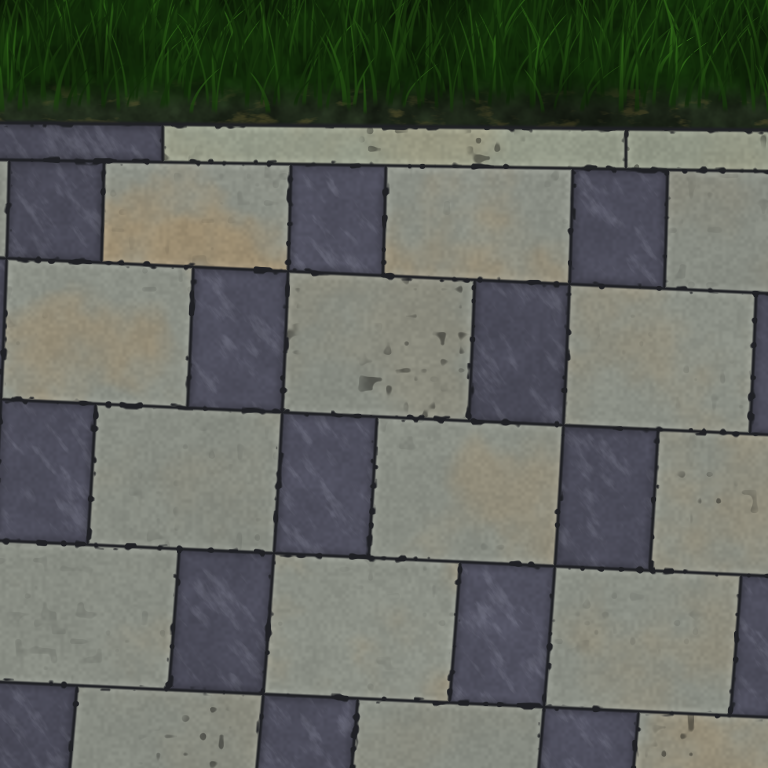
This texture is drawn by a Shadertoy shader. Its source:

```glsl
// Two-tone paving in staggered rows, with a narrow curb and a strip of grass along the top.

// Layout, in canvas widths; y runs downward from the top edge
const float PERIOD = 0.367;        // one wide plus one narrow stone
const float NARROW = 0.337;        // share of the period taken by the narrow stone
const float ROW_HEIGHT = 0.184;
const float ROW_START = 0.336;
const float ROW_TILT = 0.046;
const float JOINT_X = 0.379;       // vertical joint shared by all rows
const float JOINT_HALF = 0.0015;
const float JOINT_SOFT = 0.0022;
const vec2 CURB_TOP = vec2(0.160, 0.010);     // height and slope
const vec2 CURB_BOTTOM = vec2(0.208, 0.015);
const float CURB_START = 0.212;
const float CURB_LENGTH = 0.603;
const int GRASS_LAYERS = 14;
const float BLADE_SPACING = 0.023;

const vec3 PALE = vec3(0.525, 0.540, 0.505);
const vec3 WARM = vec3(0.590, 0.520, 0.405);
const vec3 SLATE = vec3(0.300, 0.302, 0.355);
const vec3 SCUFF = vec3(0.420, 0.425, 0.480);
const vec3 JOINT = vec3(0.120, 0.125, 0.140);
const vec3 SOIL = vec3(0.100, 0.130, 0.085);
const vec3 STRAW = vec3(0.260, 0.250, 0.140);
const vec3 GRASS_DARK = vec3(0.055, 0.135, 0.030);
const vec3 GRASS_LIGHT = vec3(0.190, 0.390, 0.095);

float hash(vec2 p) {
    vec3 q = fract(vec3(p.xyx) * 0.1031);
    q += dot(q, q.yzx + 33.33);
    return fract((q.x + q.y) * q.z);
}

float noise(vec2 p) {
    vec2 i = floor(p), f = fract(p);
    f = f * f * (3.0 - 2.0 * f);
    return mix(mix(hash(i), hash(i + vec2(1, 0)), f.x),
               mix(hash(i + vec2(0, 1)), hash(i + vec2(1, 1)), f.x), f.y);
}

float fbm(vec2 p) {
    float sum = 0.0, amp = 0.5;
    for (int i = 0; i < 4; i++) {
        sum += amp * noise(p);
        p = mat2(1.6, 1.2, -1.2, 1.6) * p + 7.3;
        amp *= 0.5;
    }
    return sum / 0.9375;
}

// Surface of one stone; edge is the distance to its nearest joint
vec3 stone(vec2 p, vec2 id, float edge, bool dark, float px) {
    float tone = hash(id + 17.0);
    vec2 q = p + id * 3.7;
    float grain = noise(q * 210.0) - 0.5;
    vec3 col;
    if (dark) {
        float streak = fbm(mat2(0.8, 0.6, -0.6, 0.8) * q * vec2(95.0, 32.0));
        col = mix(SLATE, SCUFF, 0.55 * smoothstep(0.52, 0.85, streak));
        col *= 0.94 + 0.10 * tone + 0.16 * (fbm(q * 28.0) - 0.5);
        col *= mix(0.82, 1.0, smoothstep(0.0, 0.014, edge));
    } else {
        float warmth = smoothstep(0.38, 0.75, fbm(q * 9.0)) * (0.15 + 0.75 * tone * tone);
        col = mix(PALE, WARM, warmth);
        col *= 0.98 + 0.05 * tone + 0.08 * (fbm(q * 22.0) - 0.5);
        col += 0.045 * smoothstep(0.012, 0.003, edge);
        float pits = smoothstep(0.75, 0.88, noise(q * 85.0)) * smoothstep(0.45, 0.7, noise(q * 14.0));
        col *= 1.0 - pits * (0.08 + 0.30 * step(0.75, hash(id + 5.0)));
    }
    col *= 1.0 + 0.09 * grain;
    // Ragged dark joint
    float halfWidth = JOINT_HALF + 0.003 * smoothstep(0.58, 0.95, noise(p * 120.0));
    float soft = max(JOINT_SOFT, px);
    return mix(JOINT, col, smoothstep(halfWidth - px, halfWidth + soft, edge));
}

vec3 paving(vec2 p, float top, float px) {
    float depth = p.y - CURB_BOTTOM.x;
    float jointX = JOINT_X - 0.02 * depth - 0.046 * depth * depth;
    float t = (p.y - ROW_START - ROW_TILT * p.x) / ROW_HEIGHT;
    float u = (p.x - jointX) / PERIOD;
    float row = floor(t), v = fract(t), f = fract(u);
    bool odd = mod(row, 2.0) > 0.5;
    float split = odd ? NARROW : 1.0 - NARROW;
    bool second = f > split;
    float across = second ? min(f - split, 1.0 - f) : min(f, split - f);
    float edge = min(across * PERIOD, min(v, 1.0 - v) * ROW_HEIGHT);
    vec2 id = vec2(2.0 * floor(u) + float(second), row);
    return stone(p, id, min(edge, p.y - top), odd != second, px);
}

vec3 curb(vec2 p, float top, float bottom, float px) {
    float u = (p.x - CURB_START) / CURB_LENGTH, f = fract(u);
    float edge = min(min(f, 1.0 - f) * CURB_LENGTH, min(p.y - top, bottom - p.y));
    vec3 col = stone(p, vec2(floor(u), -9.0), edge, u < 0.0, px);
    return u < 0.0 ? col : col * vec3(1.08, 1.09, 1.04);
}

vec3 grass(vec2 p, float px) {
    float litter = smoothstep(0.095, 0.150, p.y);
    vec3 col = mix(GRASS_DARK, SOIL, litter) * (0.5 + fbm(p * 45.0));
    col = mix(col, STRAW, litter * 0.7 * smoothstep(0.58, 0.80, fbm(p * vec2(35.0, 75.0))));
    // Curved blades, painted from the back to the front
    for (int layer = 0; layer < GRASS_LAYERS; layer++) {
        float depth = float(layer) / float(GRASS_LAYERS - 1);
        float cell = floor(p.x / BLADE_SPACING + 0.37 * float(layer));
        for (int k = -3; k <= 3; k++) {
            vec2 id = vec2(cell + float(k), float(layer) * 13.0 + 2.0);
            float rnd = hash(id), shade = hash(id + 41.0);
            float rootX = (id.x - 0.37 * float(layer) + rnd) * BLADE_SPACING;
            float rootY = mix(0.03, 0.146, depth) + 0.012 * (shade - 0.5);
            float s = (rootY - p.y) / (0.05 + 0.08 * hash(id + 71.0));
            float lean = 0.085 * (hash(id + 97.0) - 0.42);
            float width = (0.0014 + 0.0022 * rnd) * (1.0 - 0.8 * s);
            float cover = smoothstep(width + px, width - px, abs(p.x - rootX - lean * s * s));
            cover *= smoothstep(0.0, 0.15, s) * (1.0 - smoothstep(0.9, 1.0, s));
            vec3 blade = mix(GRASS_DARK, GRASS_LIGHT, shade * shade * (0.25 + 0.75 * clamp(s, 0.0, 1.0)));
            col = mix(col, blade, cover * 0.85);
        }
    }
    return col * (0.75 + 0.5 * noise(p * vec2(9.0, 14.0)));
}

void mainImage(out vec4 fragColor, in vec2 fragCoord) {
    vec2 p = fragCoord / iResolution.xy;
    p.y = 1.0 - p.y;
    float px = 1.0 / iResolution.y;
    float top = CURB_TOP.x + CURB_TOP.y * p.x;
    float bottom = CURB_BOTTOM.x + CURB_BOTTOM.y * p.x;
    vec3 col;
    if (p.y > bottom) col = paving(p, bottom, px);
    else if (p.y > top) col = curb(p, top, bottom, px);
    else col = mix(JOINT, grass(p, px), smoothstep(0.0, 0.006, top - p.y));
    fragColor = vec4(col, 1.0);
}
```
